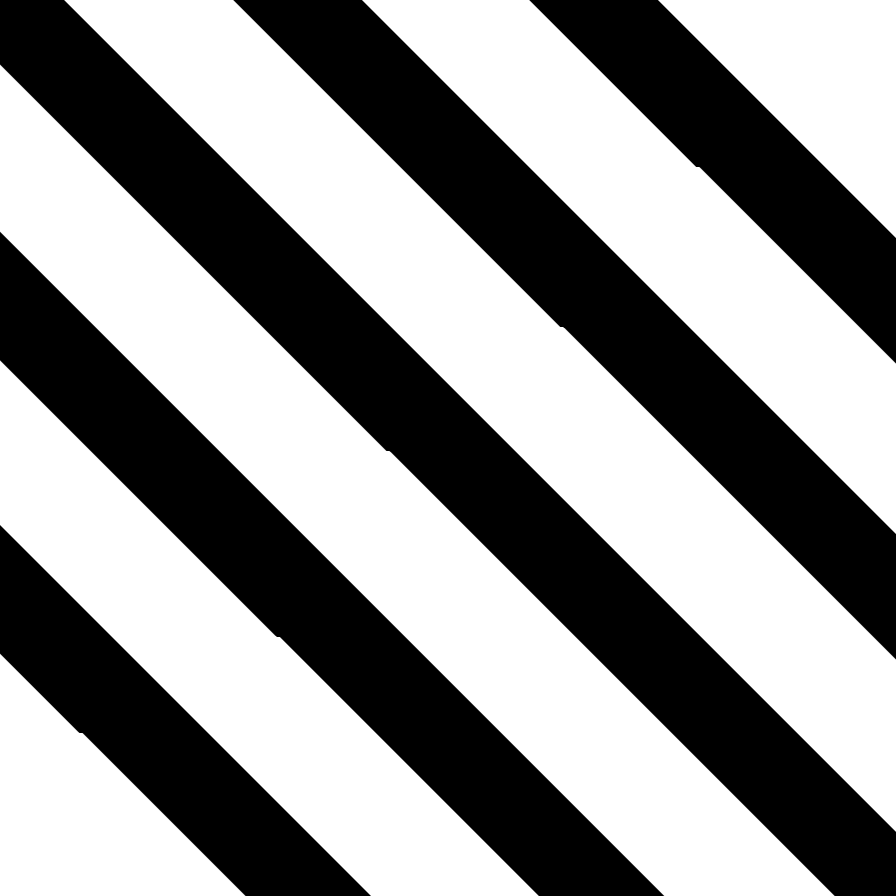
Reproduce this pattern procedurally as a WebGL 1 fragment shader.

```glsl
precision highp float;

uniform vec2 u_resolution;

#define PERIOD 0.3298
#define CENTRE 0.0011
#define HALF_WIDTH 0.0718
#define OUTER_STRIPE 2.0
#define DRIFT 0.002
#define NOTCH_DEPTH 0.0036
#define NOTCH_ALONG 0.970
#define INK vec3(0.0)
#define PAPER vec3(1.0)

// Slight unevenness in the spacing of the stripes.
float stripeCentre(float k) {
    return CENTRE + PERIOD * k - DRIFT * cos(1.4 * (k + 0.6));
}

// Position of the notch along a stripe, alternating about the diagonal.
float notchAlong(float k) {
    float side = 1.0 - 2.0 * mod(k, 2.0);
    return NOTCH_ALONG + side * (0.0143 * k - 0.035);
}

float edge(float d, float px) {
    return smoothstep(-px, px, d);
}

void main() {
    vec2 p = gl_FragCoord.xy / u_resolution;
    float px = 1.0 / min(u_resolution.x, u_resolution.y);

    // Diagonal coordinate, constant along each falling stripe.
    float depth = 1.0 - p.y;
    float across = p.x - depth;

    // Nearest stripe; the two far corners stay empty.
    float k = clamp(floor(across / PERIOD + 0.5), -OUTER_STRIPE, OUTER_STRIPE);
    float centre = stripeCentre(k);
    float lower = centre - HALF_WIDTH;
    float upper = centre + HALF_WIDTH;

    // The lower edge steps inward below its notch.
    float notchDepth = 0.5 * (notchAlong(k) - lower);
    lower += NOTCH_DEPTH * edge(depth - notchDepth, 0.5 * px);

    float stripe = edge(across - lower, px) * edge(upper - across, px);
    gl_FragColor = vec4(mix(PAPER, INK, stripe), 1.0);
}
```
